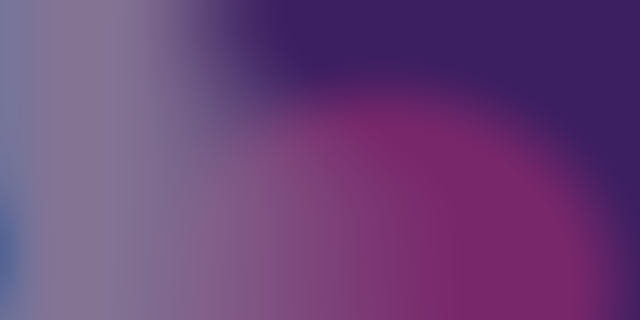
Write a Shadertoy shader that draws this background.

```glsl
// Soft elliptical glow: 1 at the centre, fading to 0
float glow(vec2 p, vec2 center, vec2 radius) {
    vec2 q = (p - center) / radius;
    return exp(-dot(q, q));
}

void mainImage(out vec4 fragColor, in vec2 fragCoord) {
    vec2 p = fragCoord / iResolution.xy * vec2(2.0, 1.0);

    vec3 indigo = vec3(0.235, 0.122, 0.38);
    vec3 magenta = vec3(0.475, 0.152, 0.418);
    vec3 mauve = vec3(0.52, 0.45, 0.58);
    vec3 slate = vec3(0.45, 0.46, 0.61);
    vec3 blue = vec3(0.29, 0.37, 0.57);

    // Magenta dome rising from the lower edge
    float dome = length((p - vec2(1.2, 0.1)) / vec2(0.8, 0.68));
    vec3 color = mix(indigo, magenta, 1.0 - smoothstep(0.7, 1.08, dome));

    // Mauve veil, reaching further right towards the bottom
    float reach = mix(1.45, 0.91, smoothstep(0.3, 0.95, p.y));
    float veil = clamp((reach - p.x) / (reach - 0.33), 0.0, 1.0);
    veil = mix(veil, smoothstep(0.0, 1.0, veil), 0.3 + 0.7 * p.y);
    color = mix(color, mauve, veil);

    // Cool left rim with a blue spot
    color = mix(color, slate, 0.85 * (1.0 - smoothstep(0.0, 0.22, p.x)));
    color = mix(color, blue, 0.85 * glow(p, vec2(-0.01, 0.21), vec2(0.075, 0.19)));

    fragColor = vec4(color, 1.0);
}
```
